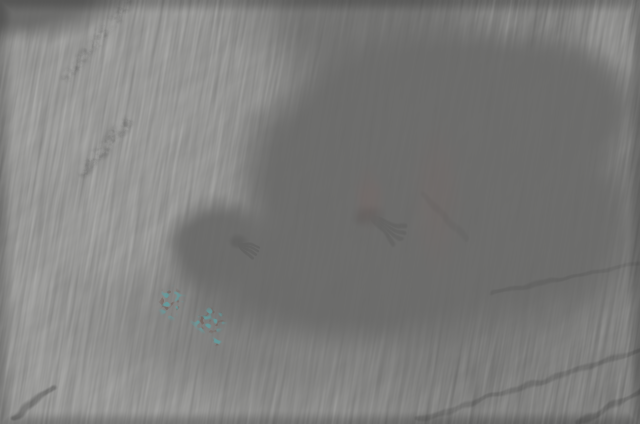
Reproduce this texture procedurally as a Shadertoy shader.

```glsl
// A brushed grey sheet with a soft dark cloud, worn scratches and faint stains.
// Soft ellipses shape the light; stretched gradient noise makes the slanted grain;
// noisy line segments make scratches, and masked noise makes coloured flecks.

vec2 hashGradient(vec2 cell) {
    vec2 h = vec2(dot(cell, vec2(127.1, 311.7)), dot(cell, vec2(269.5, 183.3)));
    return 2.0 * fract(sin(h) * 43758.5) - 1.0;
}

float gradientNoise(vec2 p) {
    vec2 cell = floor(p), f = fract(p);
    vec2 u = f * f * f * (f * (f * 6.0 - 15.0) + 10.0);
    float a = dot(hashGradient(cell), f);
    float b = dot(hashGradient(cell + vec2(1, 0)), f - vec2(1, 0));
    float c = dot(hashGradient(cell + vec2(0, 1)), f - vec2(0, 1));
    float d = dot(hashGradient(cell + vec2(1, 1)), f - vec2(1, 1));
    return mix(mix(a, b, u.x), mix(c, d, u.x), u.y);
}

float fbm(vec2 p) {
    float sum = 0.0, amplitude = 0.6;
    for (int i = 0; i < 4; i++) {
        sum += amplitude * gradientNoise(p);
        p = mat2(1.6, 1.2, -1.2, 1.6) * p + 7.3;
        amplitude *= 0.5;
    }
    return sum;
}

// Ellipse that is 1 inside and fades to 0 over a band around its rim.
float softEllipse(vec2 p, vec2 center, vec2 radius, float softness) {
    float d = length((p - center) / radius);
    return 1.0 - smoothstep(1.0 - softness, 1.0 + softness, d);
}

float segmentDistance(vec2 p, vec2 a, vec2 b) {
    vec2 pa = p - a, ba = b - a;
    return length(pa - ba * clamp(dot(pa, ba) / dot(ba, ba), 0.0, 1.0));
}

float scratch(vec2 p, vec2 a, vec2 b, float width) {
    return 1.0 - smoothstep(0.2 * width, width, segmentDistance(p, a, b));
}

float cloudCover(vec2 p) {
    vec4 lobes[7] = vec4[7](
        vec4(0.98, 0.58, 0.40, 0.28), vec4(0.51, 0.42, 0.10, 0.09),
        vec4(0.86, 0.37, 0.40, 0.17), vec4(1.07, 0.79, 0.36, 0.13),
        vec4(1.32, 0.74, 0.16, 0.13), vec4(1.26, 0.48, 0.23, 0.24),
        vec4(0.04, 1.01, 0.22, 0.09));
    float clear = 1.0;
    for (int i = 0; i < 7; i++) {
        float softness = i == 0 ? 0.16 : 0.35;
        clear *= 1.0 - softEllipse(p, lobes[i].xy, lobes[i].zw, softness);
    }
    // Thin veils over the top and the lower middle.
    clear *= 1.0 - 0.75 * softEllipse(p, vec2(0.86, 0.96), vec2(0.24, 0.15), 0.5);
    clear *= 1.0 - 0.50 * softEllipse(p, vec2(0.75, 0.22), vec2(0.48, 0.17), 0.5);
    return 1.0 - clear;
}

// Splayed strokes fanning to the lower right of a small smudge.
float fannedSmudge(vec2 p, vec2 origin, float size) {
    float mark = softEllipse(p, origin, vec2(0.3, 0.24) * size, 0.7);
    for (int i = 0; i < 4; i++) {
        float angle = -0.85 + 0.2 * float(i);
        vec2 tip = origin + size * vec2(cos(angle), sin(angle));
        mark = max(mark, scratch(p, origin, tip, 0.1 * size));
    }
    return mark;
}

void mainImage(out vec4 fragColor, in vec2 fragCoord) {
    vec2 p = fragCoord / iResolution.y;
    float aspect = iResolution.x / iResolution.y;

    // Broad light, brightest on the left and at the upper right corner.
    vec2 warp = 0.035 * vec2(fbm(p * 5.0), fbm(p * 5.0 + 19.0));
    float cloud = cloudCover(p + warp);
    float sheet = mix(0.595, 0.505, smoothstep(0.25, 1.3, p.x));
    sheet += 0.06 * softEllipse(p, vec2(1.45, 0.89), vec2(0.09, 0.15), 0.7);
    sheet += 0.04 * softEllipse(p, vec2(0.82, 0.13), vec2(0.14, 0.14), 0.8);
    float light = mix(sheet, 0.425, cloud);
    float exposure = mix(1.0, 0.1, cloud);

    // Slanted fibres and a coarser diagonal wear.
    vec2 grain = vec2(p.x - 0.17 * p.y, p.y);
    float fibres = gradientNoise(grain * vec2(95.0, 5.0))
                 + 0.6 * gradientNoise(grain * vec2(170.0, 11.0) + 31.0);
    float wear = fbm(vec2(p.x + p.y, 3.0 * (p.y - 0.8 * p.x)) * 9.0);
    light += exposure * (0.085 * fibres + 0.035 * wear);

    // Scratches, broken up by noise.
    vec2 q = p + 0.012 * vec2(gradientNoise(p * 24.0), gradientNoise(p * 24.0 + 9.0));
    float broken = smoothstep(-0.2, 0.3, fbm(p * 45.0));
    float lines = 0.6 * scratch(q, vec2(0.99, 0.01), vec2(1.51, 0.175), 0.010);
    lines += 0.7 * scratch(q, vec2(1.36, 0.0), vec2(1.51, 0.075), 0.010);
    lines += 1.2 * scratch(q, vec2(0.03, 0.015), vec2(0.125, 0.085), 0.012);
    lines += 0.3 * scratch(q, vec2(1.16, 0.31), vec2(1.51, 0.38), 0.008);
    lines += 0.8 * broken * scratch(q, vec2(0.20, 0.60), vec2(0.30, 0.71), 0.025);
    lines += 0.7 * broken * scratch(q, vec2(0.16, 0.82), vec2(0.30, 0.99), 0.025);
    light -= 0.11 * lines;
    light -= 0.035 * fannedSmudge(q, vec2(0.56, 0.43), 0.05);
    light -= 0.030 * fannedSmudge(q, vec2(0.87, 0.49), 0.09);
    light -= 0.015 * scratch(q, vec2(1.0, 0.54), vec2(1.10, 0.44), 0.012);

    // Darkened border.
    vec2 inset = min(p, vec2(aspect, 1.0) - p);
    light *= mix(0.80, 1.0, smoothstep(0.0, 0.035, min(inset.x, inset.y)));
    vec3 color = light * vec3(1.0, 1.0, 0.99);

    // Pale red stains and small cyan and rust flecks.
    float stain = softEllipse(q, vec2(0.87, 0.53), vec2(0.025, 0.05), 0.8)
                + 0.7 * softEllipse(q, vec2(1.03, 0.53), vec2(0.04, 0.12), 0.8);
    color += stain * vec3(0.018, -0.006, -0.008);
    float patches = softEllipse(q, vec2(0.405, 0.285), vec2(0.027, 0.033), 0.4)
                  + softEllipse(q, vec2(0.495, 0.242), vec2(0.038, 0.025), 0.4)
                  + softEllipse(q, vec2(0.507, 0.193), vec2(0.013, 0.012), 0.4);
    float cyan = patches * smoothstep(0.0, 0.25, gradientNoise(p * 70.0 + 3.0));
    float rust = patches * smoothstep(0.1, 0.35, gradientNoise(p * 85.0 + 41.0));
    color = mix(color, vec3(0.44, 0.35, 0.32), 0.6 * rust);
    color = mix(color, vec3(0.36, 0.64, 0.65), 0.75 * cyan);
    fragColor = vec4(clamp(color, 0.0, 1.0), 1.0);
}
```
